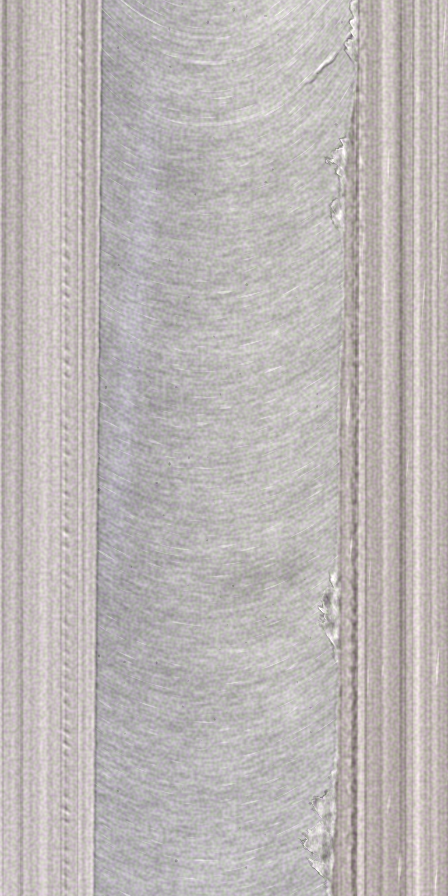
Reproduce this texture procedurally as a WebGL 2 fragment shader.

```glsl
#version 300 es
precision highp float;
// Milled metal: a smooth groove with curved tool marks between two finely ridged bands.
uniform vec2 u_resolution;
out vec4 fragColor;

vec2 hashGradient(vec2 cell) {
  vec3 h = fract(cell.xyx * vec3(0.1031, 0.1030, 0.0973));
  h += dot(h, h.yzx + 33.33);
  float angle = 6.2832 * fract((h.x + h.y) * h.z);
  return vec2(cos(angle), sin(angle));
}

// Gradient noise, roughly -1 to 1
float noise(vec2 p) {
  vec2 i = floor(p), f = fract(p);
  vec2 u = f * f * f * (f * (f * 6.0 - 15.0) + 10.0);
  vec2 e = vec2(0.0, 1.0);
  float low = mix(dot(hashGradient(i), f), dot(hashGradient(i + e.yx), f - e.yx), u.x);
  float high = mix(dot(hashGradient(i + e.xy), f - e.xy), dot(hashGradient(i + 1.0), f - 1.0), u.x);
  return 1.5 * mix(low, high, u.y);
}

float fbm(vec2 p) {
  float sum = 0.0, amp = 0.6;
  for (int i = 0; i < 4; i++) {
    sum += amp * noise(p);
    p = p * 2.03 + 17.3;
    amp *= 0.55;
  }
  return sum;
}

float bump(float x, float center, float width) {
  float d = (x - center) / width;
  return exp(-d * d);
}

// Thin vertical ridges, nearly constant along their length
float ridges(vec2 p) {
  float sum = 0.0, freq = 22.0;
  for (int i = 0; i < 4; i++) {
    sum += noise(vec2(p.x * freq + 3.7, p.y * 0.45 + freq * 1.37));
    freq *= 1.75;
  }
  return sum;
}

// Dark narrow cuts between ridges
float cuts(vec2 p) {
  return smoothstep(0.25, 0.65, noise(vec2(p.x * 72.0, p.y * 0.5 + 0.4)));
}

// One column of small linked dents
float dents(float x, float y) {
  float phase = fract(y * 34.0 + 0.18 * x + 0.35 * noise(vec2(5.0, y * 9.0)));
  float dent = bump(phase, 0.3, 0.16) - bump(phase, 0.65, 0.16);
  return dent * exp(-x * x) * clamp(0.7 + 1.1 * noise(vec2(4.0, y * 13.0)), 0.15, 1.3);
}

vec3 leftBand(vec2 p, vec2 q) {
  vec3 col = mix(vec3(0.80, 0.775, 0.765), vec3(0.765, 0.74, 0.72), p.y);
  col += 0.055 * ridges(p) - 0.10 * cuts(p + 5.0);
  float lower = 1.0 - smoothstep(0.7, 0.8, p.y);
  col += 0.13 * dents((p.x - 0.148) / 0.009, q.y) * (0.3 + 0.7 * lower);
  col += 0.10 * dents((p.x - 0.18) / 0.007, q.y + 0.3) * (1.0 - lower);
  col -= 0.09 * (bump(p.x, 0.136, 0.002) + bump(p.x, 0.173, 0.002));
  return col;
}

vec3 rightBand(vec2 p, vec2 q) {
  vec3 col = mix(vec3(0.70, 0.665, 0.645), vec3(0.73, 0.705, 0.68), p.y);
  col += 0.085 * ridges(p + 2.0) - 0.15 * cuts(p + 2.0);
  col += 0.07 * bump(p.x, 0.92, 0.02) + 0.05 * bump(p.x, 0.98, 0.018);
  // Rough strip beside the groove
  float strip = bump(p.x, 0.783 + 0.02 * p.y, 0.018);
  col += strip * 0.15 * noise(q * vec2(105.0, 62.0));
  // Slanted nicks
  float nick = noise(vec2((p.x - 0.06 * q.y) * 85.0, q.y * 7.0));
  col += 0.15 * smoothstep(0.6, 0.85, nick);
  return col;
}

vec3 groove(vec2 p, vec2 q) {
  vec3 col = mix(vec3(0.655, 0.65, 0.65), vec3(0.755, 0.75, 0.73), smoothstep(0.22, 0.62, p.x));
  col = mix(col, vec3(0.725, 0.725, 0.73), 0.5 * (1.0 - smoothstep(0.05, 0.35, p.y)));
  // Cool sheen leaning down the left wall
  float sheen = bump(p.x, 0.25 + 0.18 * (p.y - 0.38), 0.026);
  col += vec3(0.05, 0.05, 0.07) * sheen * smoothstep(0.28, 0.45, p.y) * (1.0 - smoothstep(0.8, 0.97, p.y));
  // Tool marks sag toward the middle
  float sag = p.x - 0.46;
  float arc = q.y - sag * sag * (1.3 + 0.9 * smoothstep(0.75, 1.0, p.y));
  col += 0.035 * smoothstep(1.74, 1.82, arc);
  col += 0.06 * noise(vec2(p.x * 30.0, arc * 125.0)) + 0.04 * noise(vec2(p.x * 9.0, arc * 62.0));
  col += 0.03 * noise(vec2(p.x * 2.0, arc * 16.0));
  col += 0.10 * smoothstep(0.5, 0.85, noise(vec2(p.x * 19.0 + 5.0, arc * 120.0)));
  col += 0.07 * smoothstep(0.4, 0.7, noise(vec2(p.x * 3.0, arc * 70.0))) * smoothstep(1.6, 1.8, arc);
  // Mottling, stain and pits
  col += 0.05 * fbm(q * 6.0);
  col -= 0.08 * bump(p.x, 0.61, 0.11) * bump(p.y, 0.36 + 0.1 * (p.x - 0.62), 0.025) * (1.0 + fbm(q * 18.0));
  col -= 0.14 * smoothstep(0.74, 0.92, noise(q * 70.0 + 8.0));
  // Deep curved scratch at the upper right
  float t = p.x - 0.67;
  float scratch = q.y - 1.81 - 0.55 * t - 4.0 * t * t - 0.01 * noise(q * 35.0);
  float span = smoothstep(0.0, 0.02, t) * clamp(0.6 + 1.2 * noise(q * 24.0), 0.0, 1.0);
  return col + span * (0.20 * bump(scratch, 0.006, 0.006) - 0.24 * bump(scratch, -0.006, 0.005));
}

void main() {
  vec2 p = gl_FragCoord.xy / u_resolution;
  vec2 q = p * vec2(1.0, 2.0);
  float soft = 1.0 / u_resolution.x;
  float leftEdge = mix(0.209, 0.227, p.y) + 0.0015 * noise(vec2(1.0, q.y * 25.0));
  float rightEdge = 0.755 + 0.013 * smoothstep(0.5, 0.7, p.y) + 0.03 * smoothstep(0.78, 0.95, p.y);
  rightEdge += 0.006 * fbm(vec2(6.0, q.y * 14.0)) - 0.016 * (1.0 - smoothstep(0.0, 0.2, p.y));

  vec3 col = mix(leftBand(p, q), groove(p, q), smoothstep(-soft, soft, p.x - leftEdge));
  col = mix(col, rightBand(p, q), smoothstep(-soft, soft, p.x - rightEdge));
  col += 0.12 * bump(p.x, leftEdge - 0.005, 0.004) - 0.13 * bump(p.x, leftEdge + 0.002, 0.003);

  // Torn burr hanging over the right edge in patches
  float reach = 0.026 * bump(p.y, 0.825, 0.022) + 0.018 * bump(p.y, 0.765, 0.015) + 0.03 * bump(p.y, 0.32, 0.035);
  reach += 0.05 * bump(p.y, 0.07, 0.045) + 0.012 * bump(p.y, 0.97, 0.04) + 0.004;
  reach *= 1.0 + 1.6 * fbm(vec2(9.0, q.y * 22.0) + p.x * 14.0);
  float inner = p.x - rightEdge + reach;
  float patchy = smoothstep(0.002, 0.014, reach);
  float burr = smoothstep(-soft, soft, inner) * (1.0 - smoothstep(0.0, 0.008, p.x - rightEdge));
  vec2 lump = q * vec2(34.0, 20.0);
  float relief = fbm(lump) - fbm(lump + vec2(0.3, -0.2));
  col = mix(col, vec3(0.74, 0.73, 0.71) + 0.42 * relief, 0.8 * burr * patchy);
  float rim = 0.25 + 0.75 * patchy * smoothstep(-0.3, 0.3, noise(q * 30.0));
  col += rim * (0.15 * bump(inner, 0.004, 0.004) - 0.20 * bump(inner, -0.002, 0.003));
  col -= 0.10 * bump(p.x, rightEdge + 0.005, 0.004) * (0.7 + noise(vec2(3.0, q.y * 30.0)));

  // Fine grain with a faint violet and green tint
  col += 0.065 * noise(q * 127.0) + 0.03 * noise(q * 61.0 + 4.0);
  col += vec3(0.012, -0.012, 0.03) * (2.2 * noise(q * 113.0 + 31.0) + 0.25);
  fragColor = vec4(clamp(col, 0.0, 1.0), 1.0);
}
```
